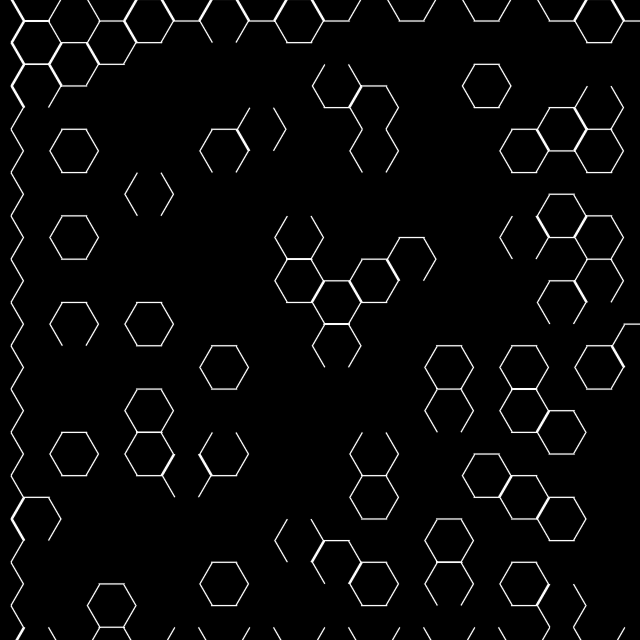
This pattern is drawn by a WebGL 1 fragment shader. Its source:

```glsl
precision highp float;
// Sparse honeycomb of thin white hexagon outlines on black. A hash decides which
// cells of a flat-topped hexagonal lattice are live and whether each one keeps its
// top and bottom edge; cells along the left, top and bottom borders are always live.

#define SIDE 0.0390625         // hexagon side, in canvas heights
#define LINE_WIDTH 0.00200
#define HALO_WIDTH 0.00120     // dim fringe on each side of a line
#define HALO_LEVEL 0.05
#define EVEN_DENSITY 0.33      // share of live cells in even columns
#define ODD_DENSITY 0.18       // share of live cells in odd columns
#define TOP_SHARE 0.68         // share of live cells with a top edge
#define BOTTOM_SHARE 0.50      // share with both edges
#define LAST_ROW 15.0
#define SEED 37.0
#define ORIGIN vec2(-0.0013, -0.0010)
#define INK_COLOUR vec3(0.99)

const float ROW_PITCH = SIDE * 1.7320508;
const float COLUMN_PITCH = SIDE * 1.5;

uniform vec2 u_resolution;

float hash(vec2 p) {
    vec3 h = fract(vec3(p.xyx) * 0.1031);
    h += dot(h, h.yzx + 33.33);
    return fract((h.x + h.y) * h.z);
}

float segmentDistance(vec2 p, vec2 a, vec2 b) {
    vec2 ab = b - a;
    return length(p - a - ab * clamp(dot(p - a, ab) / dot(ab, ab), 0.0, 1.0));
}

// Distance to the drawn edges of one cell; p is relative to its centre, y down.
float cellDistance(vec2 p, vec2 cell, float isOdd) {
    bool leftBorder = cell.x < 0.5;
    bool topBorder = isOdd > 0.5 && cell.y < 0.5;
    bool bottomBorder = isOdd > 0.5 && cell.y > LAST_ROW - 0.5;
    float density = mix(EVEN_DENSITY, ODD_DENSITY, isOdd);
    bool live = leftBorder || topBorder || bottomBorder || hash(cell + SEED) < density;
    if (!live) return 1.0;

    // The four slanted edges sit just inside the cell, so shared ones look doubled.
    vec2 q = abs(p);
    vec2 corner = vec2(0.5 * SIDE, 0.5 * ROW_PITCH);
    float inset = 1.0 - LINE_WIDTH / ROW_PITCH;
    float d = segmentDistance(q, vec2(SIDE, 0.0) * inset, corner * inset);

    // Optional horizontal edges.
    float kind = hash(cell.yx + SEED * 2.0 + 5.0);
    bool hasTop = kind < TOP_SHARE;
    bool hasBottom = kind < BOTTOM_SHARE || kind > 0.92;
    if (leftBorder || bottomBorder) {
        hasTop = false;
        hasBottom = false;
    }
    if (topBorder) hasBottom = true;
    if ((p.y > 0.0 && hasBottom) || (p.y <= 0.0 && hasTop)) {
        d = min(d, segmentDistance(q, vec2(0.0, corner.y), corner));
    }
    return d;
}

void main() {
    float scale = min(u_resolution.x, u_resolution.y);
    vec2 p = vec2(gl_FragCoord.x, u_resolution.y - gl_FragCoord.y) / scale - ORIGIN;
    float pixel = 1.0 / scale;

    // Add up the strokes of the nearby cells.
    float ink = 0.0;
    float nearest = 1.0;
    float middleColumn = floor(p.x / COLUMN_PITCH + 0.5);
    for (int i = -1; i <= 1; i++) {
        float column = middleColumn + float(i);
        float isOdd = mod(column, 2.0);
        float shift = 0.5 - 0.5 * isOdd;
        float middleRow = floor(p.y / ROW_PITCH - shift + 0.5);
        for (int j = -1; j <= 1; j++) {
            float row = middleRow + float(j);
            vec2 centre = vec2(column * COLUMN_PITCH, (row + shift) * ROW_PITCH);
            float d = cellDistance(p - centre, vec2(column, row), isOdd);
            ink += clamp(0.5 + (0.5 * LINE_WIDTH - d) / pixel, 0.0, 1.0);
            nearest = min(nearest, d);
        }
    }

    float haloEdge = 0.5 * LINE_WIDTH + HALO_WIDTH;
    float halo = HALO_LEVEL * clamp(0.5 + (haloEdge - nearest) / pixel, 0.0, 1.0);
    gl_FragColor = vec4(INK_COLOUR * max(min(ink, 1.0), halo), 1.0);
}
```
